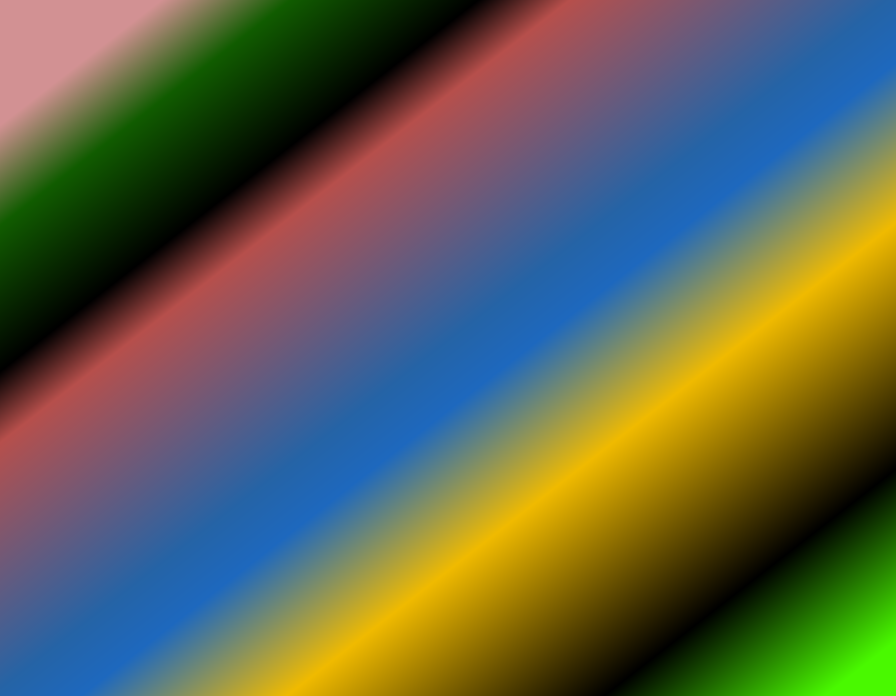
This background is drawn by a WebGL 1 fragment shader. Its source:

```glsl
precision highp float;
// Diagonal bands of soft colour, running from the top left to the bottom right corner.

uniform vec2 u_resolution;

// Blends towards the next colour between two positions along the diagonal.
vec3 blendStop(vec3 colour, vec3 next, float start, float end, float t) {
  return mix(colour, next, clamp((t - start) / (end - start), 0.0, 1.0));
}

void main() {
  vec2 uv = gl_FragCoord.xy / u_resolution;

  // 0 at the top left, 1 at the bottom right; bands lie parallel to the other diagonal
  float t = 0.5 * (uv.x + 1.0 - uv.y);

  vec3 pink = vec3(0.825, 0.57, 0.575);
  vec3 forest = vec3(0.065, 0.36, 0.0);
  vec3 black = vec3(0.0);
  vec3 coral = vec3(0.715, 0.31, 0.295);
  vec3 steel = vec3(0.145, 0.39, 0.65);
  vec3 azure = vec3(0.115, 0.408, 0.745);
  vec3 gold = vec3(0.94, 0.73, 0.0);
  vec3 lime = vec3(0.285, 0.975, 0.0);

  // Upper left: pale corner, green band and dark valley
  vec3 colour = blendStop(pink, forest, 0.09, 0.162, t);
  colour = blendStop(colour, black, 0.162, 0.267, t);

  // Middle: coral fading into blue
  colour = blendStop(colour, coral, 0.267, 0.318, t);
  colour = blendStop(colour, steel, 0.318, 0.495, t);
  colour = blendStop(colour, azure, 0.495, 0.545, t);

  // Lower right: gold ridge, dark valley and bright corner
  colour = blendStop(colour, gold, 0.545, 0.66, t);
  colour = blendStop(colour, black, 0.66, 0.837, t);
  colour = blendStop(colour, lime, 0.837, 0.96, t);

  gl_FragColor = vec4(colour, 1.0);
}
```
